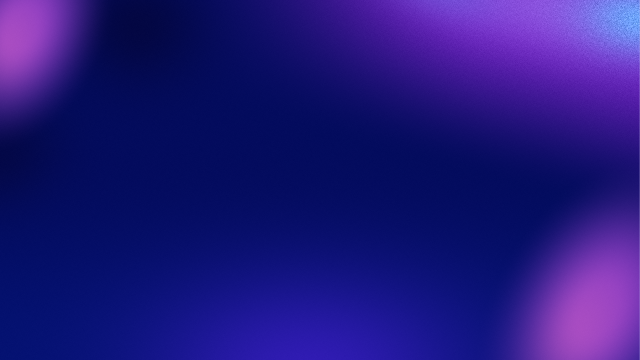
Reproduce this background procedurally as a Shadertoy shader.

```glsl
// Deep blue backdrop with soft violet, pink and sky-blue glows at its edges.

// Colours
const vec3 NAVY = vec3(0.012, 0.045, 0.365);
const vec3 LOW_BLUE = vec3(0.012, 0.068, 0.440);
const vec3 SHADOW = vec3(0.012, 0.022, 0.235);
const vec3 INDIGO = vec3(0.200, 0.110, 0.720);
const vec3 VIOLET = vec3(0.450, 0.130, 0.770);
const vec3 LAVENDER = vec3(0.560, 0.320, 0.870);
const vec3 PERIWINKLE = vec3(0.430, 0.380, 0.870);
const vec3 SKY = vec3(0.430, 0.640, 0.980);
const vec3 ORCHID = vec3(0.510, 0.220, 0.760);
const vec3 PINK = vec3(0.660, 0.300, 0.760);
const vec3 PALE = vec3(0.720, 0.680, 0.900);

// Layout: the canvas is ASPECT wide and 1 high
const float ASPECT = 16.0 / 9.0;
const vec2 BAND_POINT = vec2(1.78, 0.65);
const vec2 BAND_NORMAL = vec2(0.248, 0.969);
const vec2 BAND_FADE = vec2(-0.25, 0.24);
const vec2 BAND_START = vec2(0.45, 1.35);
const float OVAL_CORE = 0.15;
const float OVAL_END = 1.1;
const float RIM_WIDTH = 0.003;
const float RIM_STRENGTH = 0.45;
const float GRAIN_SCALE = 430.0;
const vec3 GRAIN_AMOUNT = vec3(0.004, 0.022, 0.060); // ground, band, sky

// Distance from a centre, scaled so that 1 lies on a tilted ellipse
float ellipse(vec2 p, vec2 center, vec2 radii, float angle) {
    vec2 q = p - center;
    float c = cos(angle), s = sin(angle);
    return length(vec2(c * q.x + s * q.y, c * q.y - s * q.x) / radii);
}

float glow(vec2 p, vec2 center, vec2 radii, float angle) {
    float r = ellipse(p, center, radii, angle);
    return exp(-r * r);
}

// Soft oval whose pink heart blends into an orchid rim
vec3 addOval(vec3 base, vec2 p, vec2 center, vec2 radii, float angle, vec2 heart) {
    float r = ellipse(p, center, radii, angle);
    float cover = 1.0 - smoothstep(OVAL_CORE, OVAL_END, r);
    vec3 tint = mix(ORCHID, PINK, glow(p, heart, radii * 0.5, angle));
    return mix(base, tint, cover);
}

// Fine speckle from layered, warped sines
float grain(vec2 p) {
    vec2 q = p * GRAIN_SCALE;
    float sum = 0.0;
    for (int i = 0; i < 4; i++) {
        q = mat2(0.8, 0.6, -0.6, 0.8) * q * 1.3 + 2.3 * sin(q.yx);
        sum += sin(q.x) * sin(q.y);
    }
    return 0.5 * sum;
}

void mainImage(out vec4 fragColor, in vec2 fragCoord) {
    vec2 p = fragCoord / iResolution.xy * vec2(ASPECT, 1.0);

    // Blue ground, dark corners and the light from below
    vec3 color = mix(LOW_BLUE, NAVY, smoothstep(0.0, 0.55, p.y));
    color = mix(color, SHADOW, 0.80 * glow(p, vec2(0.38, 0.93), vec2(0.18, 0.16), 0.0));
    color = mix(color, SHADOW, 0.65 * glow(p, vec2(0.00, 0.57), vec2(0.17, 0.13), 0.5));
    color = mix(color, INDIGO, 0.95 * glow(p, vec2(0.86, -0.04), vec2(0.44, 0.27), 0.0));

    // Slanted violet band with its highlights
    float depth = dot(p - BAND_POINT, BAND_NORMAL);
    float band = smoothstep(BAND_FADE.x, BAND_FADE.y, depth);
    band *= smoothstep(BAND_START.x, BAND_START.y, p.x);
    color = mix(color, VIOLET, band);
    color = mix(color, LAVENDER, 0.92 * glow(p, vec2(1.52, 0.98), vec2(0.32, 0.12), -0.25));
    color = mix(color, PERIWINKLE, 0.55 * glow(p, vec2(1.24, 1.02), vec2(0.16, 0.07), -0.25));
    float sky = glow(p, vec2(1.78, 0.945), vec2(0.17, 0.10), -0.2);
    color = mix(color, SKY, sky);

    // Pink ovals in opposite corners
    color = addOval(color, p, vec2(0.06, 0.92), vec2(0.33, 0.22), 1.16, vec2(0.02, 0.87));
    color = addOval(color, p, vec2(1.66, 0.135), vec2(0.43, 0.27), 1.047, vec2(1.60, 0.08));

    // Speckle, strongest in the light areas, and a thin pale rim on the right
    color += grain(p) * dot(GRAIN_AMOUNT, vec3(1.0, band * band, sky));
    float rim = smoothstep(ASPECT - RIM_WIDTH, ASPECT, p.x);
    color = mix(color, PALE, RIM_STRENGTH * rim);

    fragColor = vec4(clamp(color, 0.0, 1.0), 1.0);
}
```
